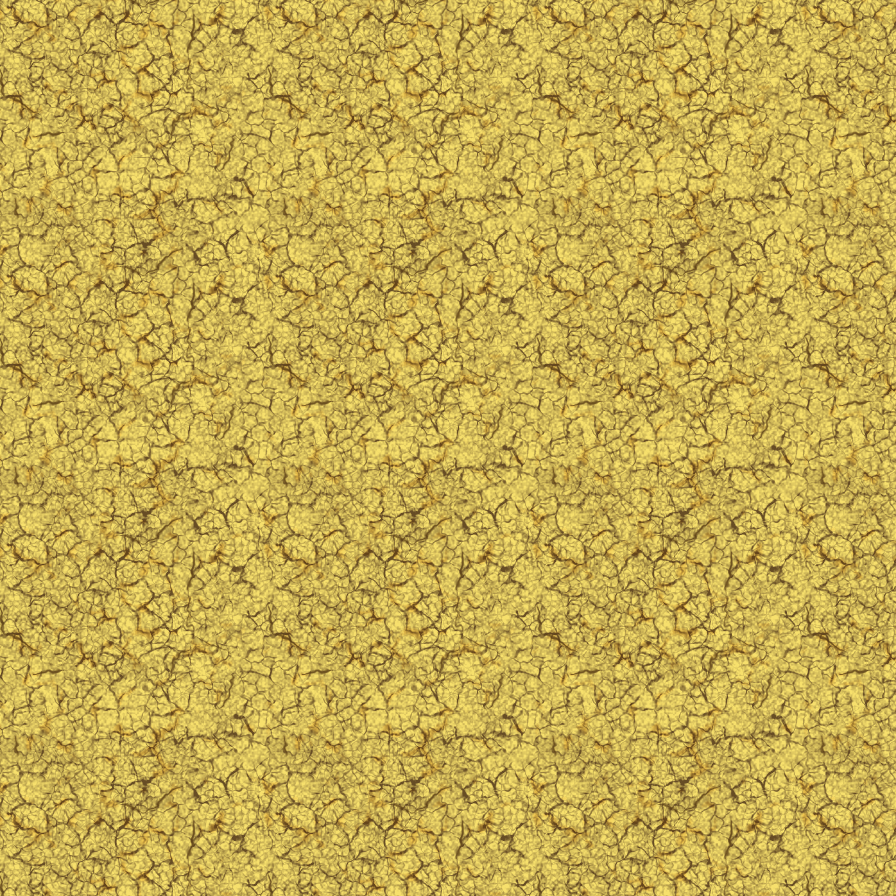
Give the GLSL for this texture, as a three.js fragment shader.

```glsl
// Dry yellow clay, crazed with cracks, repeating 10/3 times across and down.
// Wrapped Voronoi borders at three scales make the crack net; a few tapered
// fissures, ochre stains and wrapped value noise give each tile its wear.
varying vec2 vUv;

vec2 hash2(vec2 p) {
  vec3 q = fract(p.xyx * vec3(0.1031, 0.1030, 0.0973));
  q += dot(q, q.yzx + 33.33);
  return fract((q.xx + q.yz) * q.zy);
}

// Value noise with n lattice cells per tile, two independent channels
vec2 noise2(vec2 p, float n, float seed) {
  p *= n;
  vec2 i = floor(p), f = fract(p);
  f = f * f * (3.0 - 2.0 * f);
  vec2 a = mod(i, n) + seed, b = mod(i + 1.0, n) + seed;
  return mix(mix(hash2(a), hash2(vec2(b.x, a.y)), f.x),
             mix(hash2(vec2(a.x, b.y)), hash2(b), f.x), f.y);
}

vec2 fbm2(vec2 p, float n, float seed) {
  vec2 sum = vec2(0.0);
  float amp = 0.533;
  for (int i = 0; i < 4; i++) {
    sum += amp * noise2(p, n, seed);
    n *= 2.0;
    amp *= 0.5;
  }
  return sum;
}

// Distance, in tiles, to the nearest border of n x n wrapped Voronoi cells
float cellBorder(vec2 p, float n, float seed) {
  p *= n;
  vec2 cell = floor(p), f = fract(p), nearest = vec2(9.0);
  for (int y = -1; y <= 1; y++)
    for (int x = -1; x <= 1; x++) {
      vec2 g = vec2(float(x), float(y));
      vec2 r = g + hash2(mod(cell + g, n) + seed) - f;
      if (dot(r, r) < dot(nearest, nearest)) nearest = r;
    }
  float border = 1.0;
  for (int y = -1; y <= 1; y++)
    for (int x = -1; x <= 1; x++) {
      vec2 g = vec2(float(x), float(y));
      vec2 r = g + hash2(mod(cell + g, n) + seed) - f;
      vec2 gap = r - nearest;
      if (dot(gap, gap) > 0.0001)
        border = min(border, dot(0.5 * (r + nearest), normalize(gap)));
    }
  return border / n;
}

// Distance to a wrapped segment from a to b, thinning towards its ends
float fissure(vec2 p, vec2 a, vec2 b) {
  vec2 d = p - 0.5 * (a + b), halfSpan = 0.5 * (b - a);
  d -= floor(d + 0.5);
  float t = clamp(dot(d, halfSpan) / dot(halfSpan, halfSpan), -1.0, 1.0);
  return length(d - halfSpan * t) + 0.003 * t * t;
}

float line(float d, float width) {
  return 1.0 - smoothstep(0.1 * width, width, d);
}

void main() {
  // Tile space, with y running down from the top edge
  vec2 p = vec2(vUv.x, 1.0 - vUv.y) * 10.0 / 3.0;
  vec2 warped = p + 0.036 * (fbm2(p, 16.0, 3.0) - 0.5)
                  + 0.011 * (noise2(p, 56.0, 71.0) - 0.5);
  vec2 patches = fbm2(p, 6.0, 17.0);
  vec2 wear = fbm2(p, 16.0, 41.0);

  // Crack net: broad, medium and hairline
  float broadEdge = cellBorder(warped, 11.0, 11.0);
  float broad = line(broadEdge, 0.0072) * smoothstep(0.4, 0.62, wear.x);
  float medium = line(cellBorder(warped, 20.0, 29.0), 0.006)
               * smoothstep(0.3, 0.65, wear.y);
  float hairline = line(cellBorder(warped, 38.0, 53.0), 0.005)
                 * smoothstep(0.25, 0.6, patches.y);

  // Main fissures, with two arcs of a broken ring among them
  float d = fissure(warped, vec2(0.72, 0.05), vec2(0.71, 0.19));
  d = min(d, fissure(warped, vec2(0.71, 0.19), vec2(0.71, 0.36)) + 0.003);
  d = min(d, fissure(warped, vec2(0.71, 0.36), vec2(0.86, 0.43)) + 0.003);
  d = min(d, fissure(warped, vec2(1.00, 0.26), vec2(1.02, 0.36)) + 0.001);
  d = min(d, fissure(warped, vec2(1.02, 0.36), vec2(1.15, 0.43)) + 0.001);
  d = min(d, fissure(warped, vec2(1.14, 0.50), vec2(1.24, 0.505)));
  d = min(d, fissure(warped, vec2(0.68, 0.92), vec2(0.55, 1.02)) + 0.001);
  d = min(d, fissure(warped, vec2(0.55, 1.02), vec2(0.42, 1.00)) + 0.002);
  d = min(d, fissure(warped, vec2(1.05, 0.74), vec2(1.07, 0.81)) + 0.001);
  vec2 r = fract(warped - vec2(0.25, 0.03)) - 0.5;
  float gaps = smoothstep(0.05, 0.105, abs(r.y - 0.6 * r.x + 0.02));
  d = min(d, abs(length(r * vec2(1.0, 0.9)) - 0.115) + 0.002 + 0.009 * gaps);
  float deep = line(d, 0.0095);

  // Clay tone: faint blotches, sharp grit and shade beside the cracks
  float grit = noise2(p, 150.0, 7.0).x + noise2(p, 105.0, 91.0).y - 1.0;
  float tone = 0.91 + 0.24 * (patches.x - 0.5) + 0.2 * (wear.x - 0.5) + 0.42 * grit;
  tone -= 0.1 * (1.0 - smoothstep(0.0, 0.016, min(broadEdge, d)));
  tone -= 0.3 * hairline + 0.56 * medium + 0.64 * broad;
  tone = clamp(tone, -0.1, 1.06);

  vec3 color = mix(vec3(0.45, 0.35, 0.17), vec3(0.94, 0.85, 0.41), tone);
  float stain = smoothstep(0.54, 0.72, fbm2(p, 17.0, 63.0).x)
              * (1.0 - smoothstep(0.002, 0.022, min(broadEdge, d)));
  color = mix(color, color * vec3(0.95, 0.82, 0.58), 0.7 * stain);
  color = mix(color, vec3(0.36, 0.25, 0.09), 0.85 * deep);
  gl_FragColor = vec4(color, 1.0);
}
```
